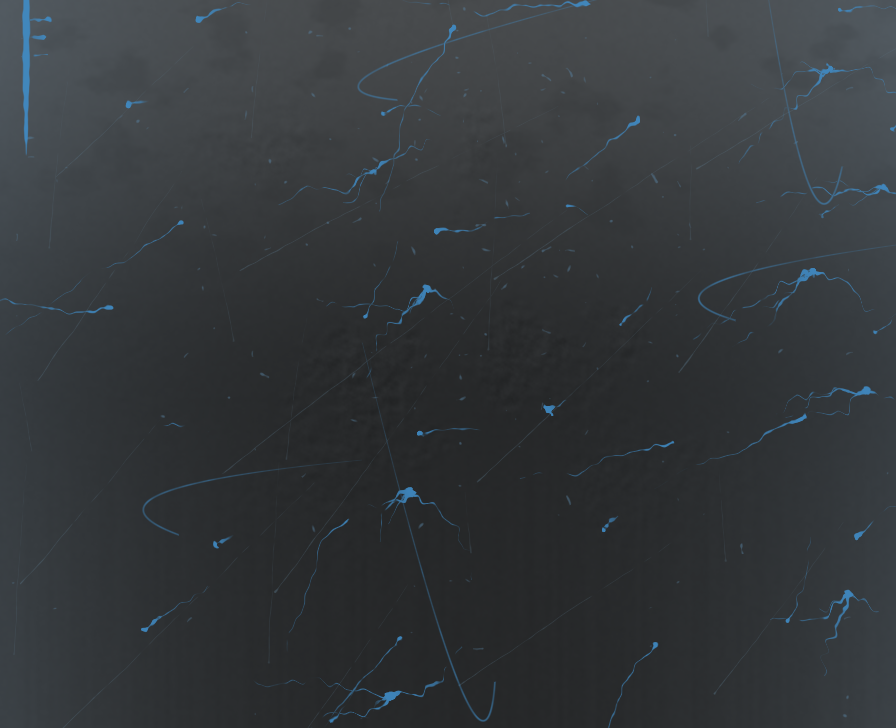
Reproduce this texture procedurally as a Shadertoy shader.

```glsl
float hash(vec2 p) {
    p = fract(p * vec2(123.34, 345.45));
    p += dot(p, p + 34.35);
    return fract(p.x * p.y);
}

float noise(vec2 p) {
    vec2 i = floor(p), f = fract(p);
    f = f * f * (3.0 - 2.0 * f);
    return mix(mix(hash(i), hash(i + vec2(1, 0)), f.x),
               mix(hash(i + vec2(0, 1)), hash(i + 1.0), f.x), f.y);
}

float fbm(vec2 p) {
    float sum = 0.0, gain = 0.5;
    for (int i = 0; i < 4; i++) {
        sum += gain * noise(p);
        p = p * 2.03 + 17.1;
        gain *= 0.5;
    }
    return sum;
}

float ink(float d) {
    float edge = 0.9 / iResolution.y;
    return smoothstep(edge, -edge, d);
}

mat2 turn(float a) {
    return mat2(cos(a), sin(a), -sin(a), cos(a));
}

// Evenly spread positions over the canvas
vec2 scatter(float i, float aspect) {
    return fract(i * vec2(0.7549, 0.5698) + vec2(0.31, 0.17)) * vec2(aspect, 1.0);
}

// Paint run with a ragged blob at its head and a broken, thinning tail
float drip(vec2 p, vec2 head, float angle, float len, float bend, float width, float wobble, float seed) {
    vec2 q = (p - head) * turn(angle);
    if (abs(q.x - 0.5 * len) > 0.5 * len + 0.03 || abs(q.y) > 0.5 * len + 0.06) return 0.0;
    float t = clamp(q.x / len, 0.0, 1.0), x = t * len;
    float sway = noise(vec2(x * 22.0, seed)) - noise(vec2(0.0, seed));
    sway += 0.4 * (noise(vec2(x * 85.0, seed + 5.0)) - 0.5);
    float path = bend * len * t * t + wobble * sway * smoothstep(0.0, 0.015, x);
    float d = length(vec2(q.x - x, (q.y - path) / sqrt(1.0 + 4.0 * bend * bend * t * t)));
    float ragged = noise(p * 170.0 + seed);
    float girth = width * (0.1 + 1.5 * ragged * noise(vec2(x * 50.0, seed + 7.0))) * (1.0 - 0.8 * t);
    girth += width * 3.2 * exp(-x / 0.008) * (ragged - 0.2);
    float gaps = smoothstep(0.2, 0.65, noise(vec2(x * 90.0, seed + 3.0)) + 0.7 * (1.0 - t) * (1.0 - t));
    return ink(d - girth) * gaps * (1.0 - 0.5 * t);
}

// Thin thrown line that doubles back: one long fading arm, one short
float hook(vec2 p, vec2 tip, float angle, float len, float curl) {
    vec2 q = (p - tip) * turn(angle);
    float d = abs(q.x - curl * q.y * q.y) / length(vec2(1.0, 2.0 * curl * q.y));
    float reach = q.y > 0.0 ? len : 0.05;
    float along = clamp(q.x / len, 0.0, 1.0);
    float fade = (1.0 - 0.6 * along) * (0.5 + 0.5 * noise(p * 70.0));
    return ink(max(d - mix(0.0012, 0.0002, along), q.x - reach)) * fade;
}

// Small flecks, one at most per cell
float flecks(vec2 p, float cells, float density) {
    vec2 id = floor(p * cells), f = fract(p * cells) - 0.5;
    float r = hash(id + 3.7);
    f -= 0.4 * (vec2(hash(id + 8.1), hash(id + 14.6)) - 0.5);
    f *= turn(r * 40.0);
    f.y += 1.2 * (r - 0.5) * f.x * f.x;
    f.x -= clamp(f.x, -0.22, 0.22) * hash(id + 21.0);
    return ink((length(f) - 0.07 * noise(p * 200.0)) / cells) * step(hash(id + 31.0), density);
}

vec3 panel(vec2 p, vec2 uv) {
    float side = abs(uv.x - 0.5) * 2.0;
    float shade = 0.15 + 0.135 * smoothstep(0.42, 1.05, uv.y);
    shade += 0.09 * pow(side, 2.3) * (1.0 - 0.5 * uv.y);
    // Faint stains, fine relief and vertical runs
    shade -= 0.02 * smoothstep(0.5, 0.7, fbm(p * vec2(13.0, 20.0))) * smoothstep(0.5, 0.95, uv.y);
    float rough = smoothstep(0.42, 0.62, fbm(p * 6.0 + 9.0)) * smoothstep(0.5, 0.1, distance(uv, vec2(0.52, 0.6)));
    shade += 0.06 * rough * (fbm(p * 75.0) - fbm(p * 75.0 + vec2(0.35, -0.5)));
    shade += 0.007 * (noise(vec2(p.x * 130.0, p.y * 3.0)) - 0.5) * smoothstep(0.5, 0.2, uv.y);
    shade += 0.01 * (fbm(p * 140.0) - 0.47);
    return shade * mix(vec3(1.0, 1.04, 1.07), vec3(0.98, 1.08, 1.16), side * side);
}

void mainImage(out vec4 fragColor, in vec2 fragCoord) {
    vec2 uv = fragCoord / iResolution.xy, p = fragCoord / iResolution.y;
    float aspect = iResolution.x / iResolution.y, paint = 0.0, hair = 0.0;

    // Long diagonal hairlines and short upright scratches
    for (float i = 0.0; i < 14.0; i++) {
        float r = hash(vec2(i, 2.3)), s = hash(vec2(i, 6.1));
        hair = max(hair, drip(p, scatter(i + 4.0, aspect) - 0.1, 0.5 + 0.45 * r, 0.2 + 0.4 * s, 0.06 * (r - 0.5), 0.0006, 0.002, i));
        hair = max(hair, 0.6 * drip(p, scatter(i + 40.0, aspect), 1.4 + 0.35 * s, 0.08 + 0.2 * r, 0.1 * (s - 0.5), 0.0005, 0.002, i + 50.0));
    }

    // Medium runs, mostly rising to the right
    for (float i = 0.0; i < 30.0; i++) {
        float r = hash(vec2(i, 11.7)), s = hash(vec2(i, 19.3)), w = hash(vec2(i, 4.4));
        float angle = 0.1 + 0.9 * r + (s > 0.65 ? 3.14 : 0.0);
        paint = max(paint, drip(p, scatter(i + 11.0, aspect), angle, 0.025 + 0.28 * s * s, 0.7 * (r - 0.5), 0.001 + 0.0024 * w * w, 0.014, i + 100.0));
    }

    // Branching splashes
    for (float i = 0.0; i < 9.0; i++) {
        vec2 node = scatter(i * 2.0 + 71.0, aspect);
        for (float j = 0.0; j < 4.0; j++) {
            float r = hash(vec2(i, j + 0.7)), s = hash(vec2(j + 5.2, i));
            float angle = 3.4 + 0.5 * j * (r - 0.2) + (j > 2.0 ? 2.3 : 0.0);
            paint = max(paint, drip(p, node, angle, 0.04 + 0.17 * s * s, 0.6 * (r - 0.5), 0.0013 + 0.0019 * r, 0.034, i * 7.0 + j));
        }
    }

    // Hooked throws
    for (float i = 0.0; i < 5.0; i++) {
        float r = hash(vec2(i, 27.9));
        vec2 tip = vec2(aspect * fract(0.4 + i * 0.38), fract(0.88 + i * 0.71));
        paint = max(paint, 0.75 * hook(p, tip, -0.15 + 0.4 * r + (i > 2.0 ? 1.5 : 0.0), 0.2 + 0.35 * r, 30.0 + 60.0 * r));
    }

    // Heavy run at the upper left with side ticks
    float bar = abs(p.x - 0.036) - 0.0045 * smoothstep(0.76, 0.9, p.y) - 0.002 * (noise(p * 90.0) - 0.4);
    paint = max(paint, ink(bar) * smoothstep(0.785, 0.79, p.y));
    for (float i = 0.0; i < 3.0; i++)
        paint = max(paint, drip(p, vec2(0.065, 0.925 + 0.024 * i), 3.1, 0.035, 0.1, 0.0024, 0.006, i + 70.0));

    // Flecks gather above the centre
    float gather = smoothstep(0.55, 0.1, distance(uv, vec2(0.5, 0.68)));
    float specks = max(flecks(p, 34.0, 0.015 + 0.1 * gather), 0.8 * flecks(p + 0.37, 55.0, 0.01 + 0.05 * gather));

    vec3 color = panel(p, uv);
    color = mix(color, vec3(0.36, 0.48, 0.56), 0.42 * hair);
    color = mix(color, vec3(0.34, 0.5, 0.62), 0.5 * specks);
    color = mix(color, vec3(0.25, 0.55, 0.78), 0.9 * paint);
    fragColor = vec4(color, 1.0);
}
```
